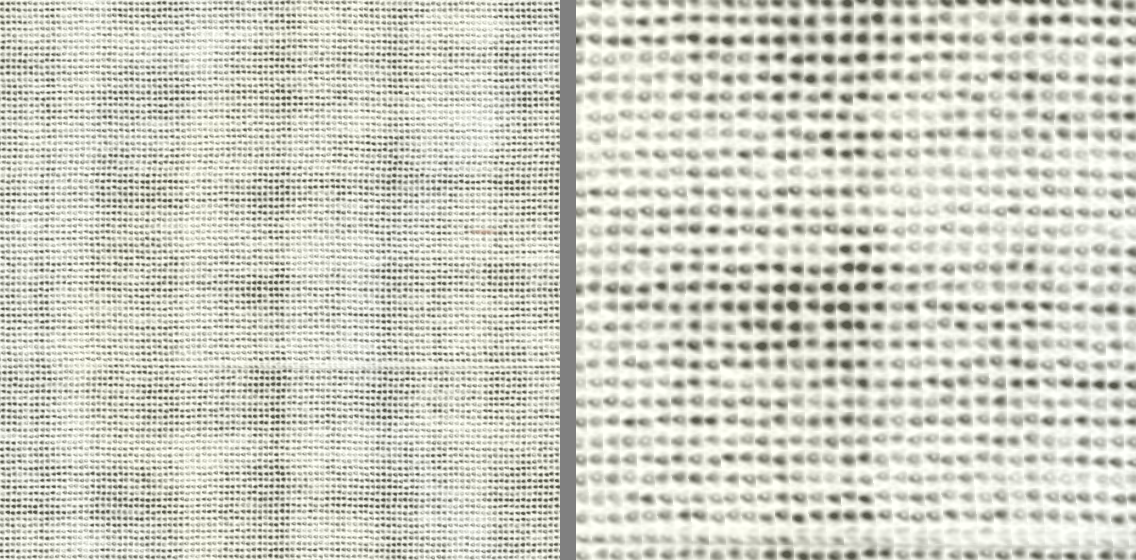
Left: the whole. Right: its middle third, enlarged.
A Shadertoy shader for this texture:

```glsl
// Draws pale open-weave linen with uneven threads, slubs and soft grey bands.

const vec2 THREADS = vec2(100.0, 88.0); // gaps across and down
const vec3 LINEN = vec3(1.01, 1.01, 0.97);
const vec3 SHADOW = vec3(0.34, 0.34, 0.29);
const vec3 COOL = vec3(0.985, 0.995, 1.01);
const vec3 WARM = vec3(1.0, 1.0, 0.98);
const vec3 RUST = vec3(0.72, 0.46, 0.36);

float hash(vec2 p) {
    vec3 q = fract(p.xyx * vec3(0.1031, 0.1030, 0.0973));
    q += dot(q, q.yzx + 33.33);
    return fract((q.x + q.y) * q.z);
}

// Layered sines, about -1 to 1
float waves(float x, float phase) {
    return 0.5 * sin(x + phase) + 0.3 * sin(2.3 * x + 1.7 * phase)
         + 0.2 * sin(4.9 * x + 2.9 * phase);
}

// Cellular noise: distance to the nearest scattered point
float cellular(vec2 p) {
    vec2 cell = floor(p);
    float nearest = 2.0;
    for (int j = -1; j <= 1; j++) {
        for (int i = -1; i <= 1; i++) {
            vec2 id = cell + vec2(i, j);
            vec2 point = id + vec2(hash(id), hash(id + 71.0));
            nearest = min(nearest, length(p - point));
        }
    }
    return nearest;
}

// Soft ellipse, 1 at its centre
float spot(vec2 p, vec2 center, vec2 radius) {
    vec2 q = (p - center) / radius;
    return exp(-dot(q, q));
}

// Broad light and dark bands running along both thread directions
float bands(vec2 uv) {
    float upright = waves(uv.x * 27.0 + 0.25 * sin(uv.y * 5.0), 1.2);
    float level = waves(uv.y * 34.0 + 0.5 * sin(uv.x * 6.0), 4.0);
    float cloud = 0.5 - cellular(uv * vec2(5.0, 11.0) + 3.0);
    return 0.20 * upright + 0.14 * level + 0.27 * cloud;
}

// Gap that widens to the right, partly covered by a pale loop of thread
float gapShape(vec2 q, float halfHeight, float cover) {
    float halfWidth = q.x < 0.0 ? 0.42 : 0.40;
    float taper = 1.0 + 0.7 * clamp(q.x, -0.4, 0.4);
    float gap = spot(q, vec2(0.0), vec2(halfWidth, halfHeight * taper));
    float loop = spot(q, vec2(0.06, 0.06), vec2(0.20, 0.17));
    return gap * (1.0 - cover * loop);
}

// Darkness of the gaps between crossing threads
float weaveGaps(vec2 uv, float tone) {
    vec2 drift = vec2(0.3 * waves(uv.y * 13.0, 0.7), 0.2 * waves(uv.x * 6.0, 2.1));
    vec2 p = uv * THREADS + drift;
    vec2 id = floor(p);
    vec2 q = fract(p) - 0.5;
    q += vec2(0.22, 0.18) * (vec2(hash(id + 11.0), hash(id + 29.0)) - 0.5);

    // Each row's yarn swells and thins along its length
    float yarn = waves(uv.x * 21.0, 6.283 * hash(vec2(id.y, 5.0)));
    float rowTone = hash(vec2(id.y, 17.0)) - 0.5;
    float columnTone = hash(vec2(id.x, 41.0)) - 0.5;
    float depth = 0.92 + tone + 0.18 * yarn + 0.20 * rowTone
                + 0.14 * columnTone + 0.36 * (hash(id) - 0.5);

    q.y += 0.15 * (hash(id + 53.0) - 0.2) * q.x;
    float halfHeight = 0.26 - 0.04 * yarn + 0.07 * tone;
    float cover = clamp(0.30 - 1.2 * tone + 0.7 * (hash(id + 83.0) - 0.5), 0.0, 0.7);
    return max(depth, 0.15) * gapShape(q, halfHeight, cover);
}

// Thick pale lengths of yarn that cover the gaps
float slubs(vec2 uv) {
    float streak = 1.0 - smoothstep(0.04, 0.32, cellular(uv * vec2(6.0, 48.0)));
    float knot = 1.0 - smoothstep(0.02, 0.10, cellular(uv * vec2(9.0, 15.0) + 37.0));
    return clamp(0.65 * streak + 0.5 * knot, 0.0, 1.0);
}

// Soft-edged horizontal line
float stripe(float y, float center, float width) {
    float d = (y - center) / width;
    return exp(-d * d);
}

void mainImage(out vec4 fragColor, in vec2 fragCoord) {
    vec2 uv = fragCoord / iResolution.xy;
    float tone = bands(uv);
    float shade = weaveGaps(uv, tone) * (1.0 - 0.65 * slubs(uv));

    // Veil of grey in the denser bands, and fine fibre grain
    shade += 0.15 * max(tone + 0.06, 0.0);
    shade += 0.16 * (0.5 - cellular(uv * vec2(170.0, 260.0)));

    // One heavy thread across the lower part, and a short one at right
    float seamY = 0.349 + 0.002 * sin(uv.x * 7.0);
    float seamReach = smoothstep(0.08, 0.45, uv.x);
    shade *= 1.0 - 0.8 * seamReach * stripe(uv.y, seamY, 0.0035);
    shade += 0.2 * seamReach * stripe(uv.y, seamY - 0.006, 0.0018);
    shade *= 1.0 - 0.9 * spot(uv, vec2(0.945, 0.537), vec2(0.06, 0.004));
    shade *= 1.0 - spot(uv, vec2(0.562, 0.172), vec2(0.009, 0.006));

    // Colour: warm and cool drifts, then a small rust fleck
    vec3 color = mix(LINEN, SHADOW, clamp(shade, 0.0, 1.0));
    float warmth = 0.5 + 0.5 * waves(uv.x * 9.0 + 2.0 * sin(uv.y * 4.0), 3.4);
    color *= mix(COOL, WARM, warmth);
    color = mix(color, RUST, 0.4 * spot(uv, vec2(0.865, 0.586), vec2(0.022, 0.004)));

    fragColor = vec4(clamp(color, 0.0, 1.0), 1.0);
}
```
